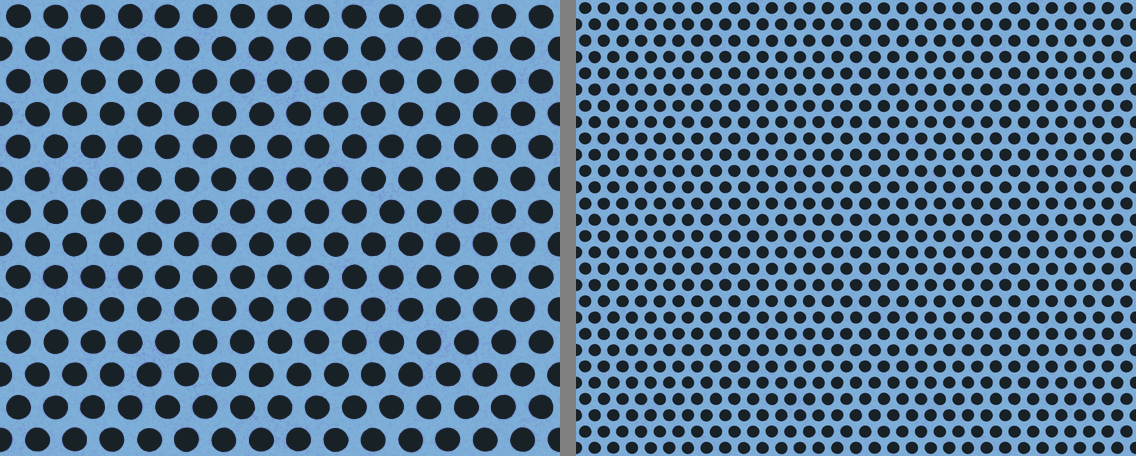
Left: one tile. Right: repeated 2 by 2.
A WebGL 1 fragment shader for this pattern:

```glsl
precision highp float;
// Perforated blue sheet: 15 by 14 staggered round holes, each slightly irregular.
// Holes are wobbly distance functions; wrapped cellular noise and layered sines
// give the fine grain, violet flecks and uneven violet rims. Tiles on all edges.

uniform vec2 u_resolution;

const float TAU = 6.2831853;
const vec2 HOLES = vec2(15.0, 14.0);
const float ROW_HEIGHT = 0.8705;   // in hole spacings
const float HOLE_RADIUS = 0.327;   // in hole spacings

const vec3 SHEET = vec3(0.49, 0.685, 0.845);
const vec3 SHEET_VIOLET = vec3(0.46, 0.58, 0.82);
const vec3 FLECK = vec3(0.44, 0.48, 0.81);
const vec3 RIM = vec3(0.29, 0.29, 0.52);
const vec3 HOLE = vec3(0.09, 0.13, 0.15);
const vec3 HOLE_EDGE = vec3(0.13, 0.16, 0.24);

vec2 hash2(vec2 p) {
  vec3 q = fract(p.xyx * vec3(0.1031, 0.1030, 0.0973));
  q += dot(q, q.yzx + 33.33);
  return fract((q.xx + q.yz) * q.zy);
}

// Distance to the nearest scattered point, and that point's random value.
vec2 cellular(vec2 uv, vec2 period) {
  vec2 p = uv * period;
  vec2 cell = floor(p);
  vec2 nearest = vec2(9.0, 0.0);
  for (int j = -1; j <= 1; j++) {
    for (int i = -1; i <= 1; i++) {
      vec2 neighbour = cell + vec2(float(i), float(j));
      vec2 rnd = hash2(mod(neighbour, period));
      float d = length(neighbour + rnd - p);
      if (d < nearest.x) nearest = vec2(d, fract(rnd.x * 7.0 + rnd.y * 13.0));
    }
  }
  return nearest;
}

// Broad wrapped patches, about 0 to 1.
float patches(vec2 uv) {
  vec2 a = TAU * uv;
  float s = sin(2.0 * a.x + 3.0 * a.y + 1.3 * sin(a.y * 2.0));
  s += 0.8 * sin(5.0 * a.x - 4.0 * a.y + 1.7 * sin(3.0 * a.x));
  s += 0.6 * sin(9.0 * a.y + 7.0 * a.x + 2.0);
  return clamp(0.5 + 0.25 * s, 0.0, 1.0);
}

// Offset from the hole centre in hole spacings (xy) and the hole index (zw).
vec4 holeCell(vec2 uv) {
  vec2 p = uv * HOLES;
  float row = floor(p.y);
  p.x += 0.5 - 0.49 * mod(row, 2.0);
  vec2 index = vec2(mod(floor(p.x), HOLES.x), row);
  vec2 offset = (fract(p) - 0.5) * vec2(1.0, ROW_HEIGHT);
  return vec4(offset, index);
}

float holeDistance(vec2 offset, vec2 rnd, float roughness) {
  vec2 q = offset * vec2(0.99, 1.02);
  float angle = atan(q.y, q.x);
  float wobble = 0.004 * sin(2.0 * angle + TAU * rnd.x)
               + 0.004 * sin(3.0 * angle + TAU * rnd.y);
  float radius = HOLE_RADIUS + 0.006 * (rnd.x - 0.5);
  return length(q) - radius - wobble - roughness;
}

vec3 sheetColour(float grain, float fine, float patchiness) {
  vec3 colour = mix(SHEET, SHEET_VIOLET, 0.35 * smoothstep(0.45, 1.0, grain));
  float fleck = smoothstep(0.80, 0.95, fine + 0.25 * (patchiness - 0.6));
  colour = mix(colour, FLECK, 0.4 * fleck * patchiness);
  return colour + 0.025 * (fine - 0.5);
}

// Violet fringe that favours one side of the hole.
float rimAmount(float d, vec2 offset, float strength, float side) {
  float facing = 0.5 + 0.5 * side * offset.x / max(length(offset), 0.001);
  float band = 1.0 - smoothstep(0.0, 0.055, d);
  return band * strength * facing * facing;
}

void main() {
  vec2 uv = gl_FragCoord.xy / u_resolution;
  float pixel = HOLES.x / u_resolution.x;

  // Surface noise, with whole cell counts for seamless wrapping
  vec2 coarse = cellular(uv, vec2(128.0, 104.0));
  vec2 fine = cellular(uv, vec2(288.0, 234.0));
  float patchiness = patches(uv);

  // Hole with its own small shift and outline
  vec4 cell = holeCell(uv);
  vec2 rnd = hash2(cell.zw + 17.0);
  vec2 shift = 0.016 * (hash2(cell.zw + 53.0) - 0.5);
  vec2 offset = cell.xy - shift;
  float d = holeDistance(offset, rnd, 0.008 * (coarse.y - 0.5));

  // Sheet, fringe, then the dark hole
  vec3 colour = sheetColour(coarse.x, fine.y, patchiness);
  float strength = smoothstep(0.25, 1.0, rnd.y) * (0.4 + 0.6 * patchiness);
  float side = rnd.x < 0.65 ? -1.0 : 1.0;
  colour = mix(colour, FLECK, 0.8 * rimAmount(d, offset, strength, side));
  colour = mix(colour, RIM, 0.45 * (1.0 - smoothstep(0.0, 0.022, d)));
  vec3 dark = mix(HOLE, HOLE_EDGE, smoothstep(-0.025, 0.0, d));
  float inside = 1.0 - smoothstep(-0.5 * pixel, 0.5 * pixel, d);
  gl_FragColor = vec4(mix(colour, dark, inside), 1.0);
}
```
